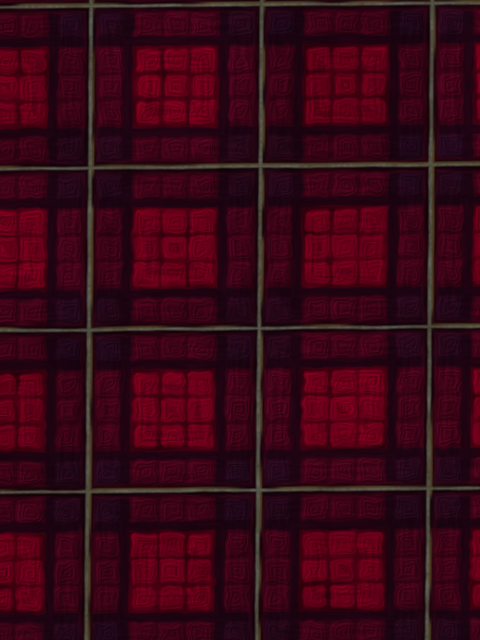
Write a WebGL 1 fragment shader that draws this pattern.

```glsl
precision highp float;
// Dark crimson embossed tiles with plaid panels, painterly strokes and worn grey grout.
uniform vec2 u_resolution;

float hash(vec2 p) {
  vec3 h = fract(p.xyx * 0.1031);
  h += dot(h, h.yzx + 33.33);
  return fract((h.x + h.y) * h.z);
}

float noise(vec2 p) {
  vec2 i = floor(p), f = fract(p);
  f = f * f * (3.0 - 2.0 * f);
  return mix(mix(hash(i), hash(i + vec2(1.0, 0.0)), f.x),
             mix(hash(i + vec2(0.0, 1.0)), hash(i + 1.0), f.x), f.y);
}

float roundBox(vec2 p, vec2 halfSize, float radius) {
  vec2 d = abs(p) - halfSize + radius;
  return length(max(d, 0.0)) + min(max(d.x, d.y), 0.0) - radius;
}

// Centre of the boss under each coordinate: three inner slots, one outer slot per side
vec2 slotCentre(vec2 q) {
  vec2 inner = clamp(floor(q / 0.162 + 0.5), -1.0, 1.0) * 0.162;
  return mix(inner, sign(q) * 0.382, step(0.27, abs(q)));
}

float bossDistance(vec2 q, vec2 id) {
  vec2 c = slotCentre(q);
  float size = 0.066 + 0.012 * hash(id * 7.0 + c * 40.0 + 90.0);
  return roundBox(q - c, vec2(size), 0.026);
}

// Raised bosses with irregular concentric ridges
float relief(vec2 q, vec2 id) {
  float d = bossDistance(q, id);
  float wander = noise(q * 22.0 + id * 17.0 + 60.0);
  float ridges = sin(d * 230.0 + wander * 7.0) * smoothstep(0.01, -0.015, d);
  return smoothstep(0.012, -0.03, d) + 0.22 * ridges;
}

void main() {
  vec2 p = gl_FragCoord.xy / u_resolution.x;
  float px = 1.0 / u_resolution.x;

  // Slightly skewed grid of tiles
  vec2 period = vec2(0.355, 0.337);
  vec2 grid = p - vec2(0.540, 0.649) - vec2(0.008, 0.009) * (p.yx - vec2(0.667, 0.5));
  grid += 0.0016 * (vec2(noise(p * 14.0 + 5.0), noise(p * 14.0 + 40.0)) - 0.5);
  vec2 id = floor(grid / period) + 20.0;
  vec2 q = fract(grid / period) - 0.5;

  // Brush wobble and strokes that run parallel to the nearest tile edge
  vec2 w = q + 0.014 * (vec2(noise(p * 65.0), noise(p * 65.0 + 70.0)) - 0.5);
  vec2 a = abs(w);
  vec2 along = a.x > a.y ? w : w.yx;
  float stroke = noise(along * vec2(75.0, 9.0) + id * 13.0 + 80.0);
  float blotch = noise(p * 12.0 + 30.0);

  // Plaid: red square, maroon side panels, purple corners
  vec2 inner = 1.0 - smoothstep(0.244, 0.262, a);
  float square = 1.0 - smoothstep(-0.006, 0.008, roundBox(w, vec2(0.25), 0.02));
  float side = max(inner.x, inner.y);
  vec3 purple = mix(vec3(0.145, 0.025, 0.085), vec3(0.125, 0.03, 0.105), blotch);
  vec3 color = mix(purple, vec3(0.235, 0.012, 0.085), side);
  color = mix(color, vec3(0.385, 0.0, 0.09), square);

  // Dark bands around the square, and a maroon rim by the tile edge
  vec2 band = smoothstep(0.245, 0.262, a) * (1.0 - smoothstep(0.295, 0.325, a));
  color = mix(color, vec3(0.125, 0.015, 0.075), 0.85 * max(band.x, band.y) * (1.0 - square));
  float rim = smoothstep(0.445, 0.465, max(a.x, a.y));
  color = mix(color, vec3(0.2, 0.015, 0.075), rim * (0.3 + 0.6 * blotch));

  // Gaps between bosses, then embossed light from the upper left
  float gap = smoothstep(-0.012, 0.014, bossDistance(w, id)) * (1.0 - rim);
  float depth = mix(0.16, 0.2 + 0.38 * noise(p * 20.0 + 11.0), square);
  color *= 1.0 - gap * depth;
  float light = relief(w, id) - relief(w + vec2(-0.006, 0.006), id);
  color *= 1.0 + clamp(light, -0.5, 0.5) * mix(0.55, 0.36, square);
  color *= 0.84 + 0.32 * stroke;
  color *= 0.92 + 0.16 * hash(id + 3.0);

  // Shadow beside the grout
  vec2 offset = (fract(grid / period + 0.5) - 0.5) * period;
  vec2 away = abs(offset);
  float nearest = min(away.x, away.y);
  color *= mix(0.42, 1.0, smoothstep(0.004, 0.017, nearest + 0.004 * (stroke - 0.5)));

  // Ochre stain, shifted to one side of the grout and worn unevenly
  vec2 stain = 1.0 - smoothstep(0.0015, 0.0065, abs(offset - vec2(0.0045, 0.003)));
  stain *= vec2(smoothstep(0.2, 0.65, noise(p * vec2(20.0, 15.0) + 7.0)),
                smoothstep(0.25, 0.75, noise(p * vec2(13.0, 25.0) + 51.0)));
  color = mix(color, vec3(0.33, 0.25, 0.12), 0.85 * max(stain.x, stain.y));

  // Grey grout, a little thinner across than down
  vec2 halfWidth = vec2(0.0042, 0.0034) + 0.0012 * (noise(p * 45.0 + 9.0) - 0.5);
  vec2 line = 1.0 - smoothstep(halfWidth - 0.0012 - px, halfWidth + 0.0008 + px, away);
  vec3 grout = mix(vec3(0.3, 0.29, 0.23), vec3(0.37, 0.38, 0.34), noise(p * 28.0 + 33.0));
  grout *= 0.9 + 0.2 * noise(p * 160.0);
  color = mix(color, grout, 0.95 * max(line.x, line.y));

  gl_FragColor = vec4(color, 1.0);
}
```
